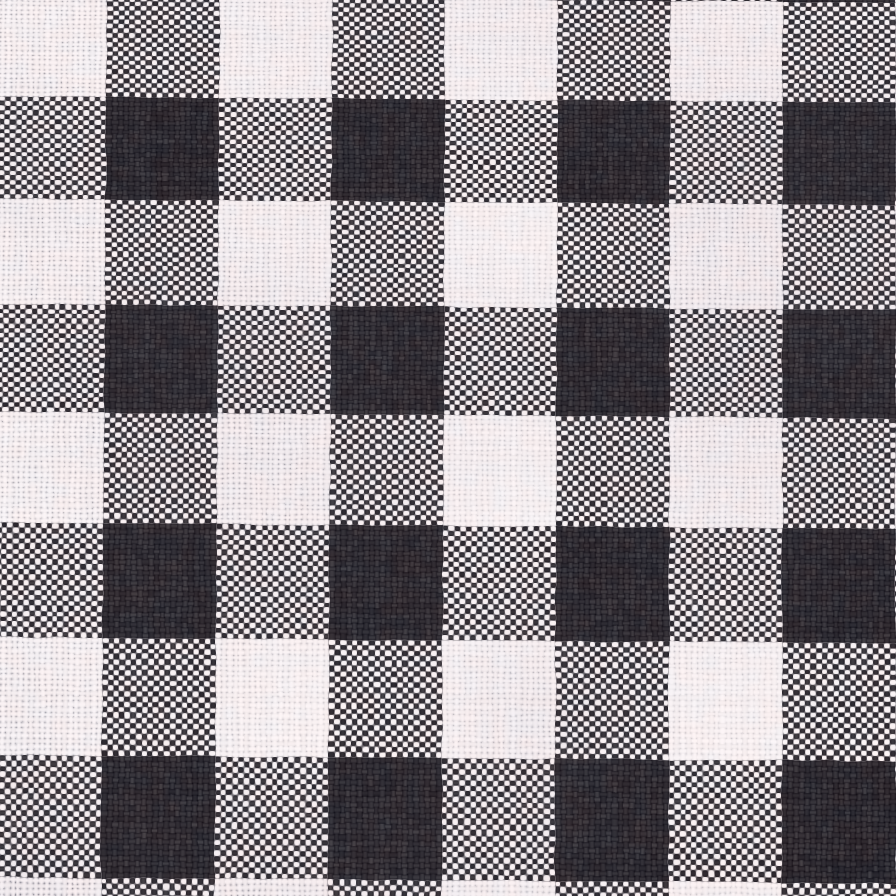
Write a Shadertoy shader that draws this texture.

```glsl
float hash(vec2 p) {
    vec3 q = fract(vec3(p.xyx) * 0.1031);
    q += dot(q, q.yzx + 33.33);
    return fract((q.x + q.y) * q.z);
}

float noise(vec2 p) {
    vec2 cell = floor(p), f = fract(p);
    f = f * f * (3.0 - 2.0 * f);
    return mix(mix(hash(cell), hash(cell + vec2(1, 0)), f.x),
               mix(hash(cell + vec2(0, 1)), hash(cell + vec2(1, 1)), f.x), f.y);
}

// 1 inside a dyed band, 0 inside a plain one; each band is one unit wide
float dyedBand(float t, float blur) {
    float inside = 0.5 - abs(mod(t + 0.5, 2.0) - 1.0);
    return smoothstep(-blur, blur, inside);
}

void mainImage(out vec4 fragColor, in vec2 fragCoord) {
    vec2 uv = fragCoord / iResolution.xy;

    // Cloth coordinates in bands: slight skew, rows tighter toward the top
    float x = uv.x + 0.008 * (0.5 - uv.y) * (1.0 - uv.x);
    float y = uv.y + 0.007 * uv.x - 0.021;
    vec2 band = vec2((x - 0.116) / 0.1262, y * (7.21 + 0.943 * y));

    // Threads, each wandering a little along its length
    vec2 count = vec2(20.0, 22.0);
    vec2 thread = band * count;
    thread += 0.35 * (vec2(noise(thread * vec2(0.9, 0.25)),
                           noise(thread * vec2(0.25, 0.9) + 71.0)) - 0.5);
    vec2 id = floor(thread);
    vec2 wave = sin(3.14159 * thread);
    float pixel = 165.0 / iResolution.y;

    // Plain weave: warp and weft alternate on top
    float soft = max(0.42, 1.5 * pixel);
    float warpOnTop = smoothstep(-soft, soft, wave.x * wave.y + 0.02);
    float blur = max(0.006, 0.6 * pixel / 20.0);
    float dyed = mix(dyedBand(thread.y / count.y, blur),
                     dyedBand(thread.x / count.x, blur), warpOnTop);

    // Yarn relief, gaps between threads and uneven fibre
    vec2 ridge = abs(wave);
    float gap = (1.0 - ridge.x) * (1.0 - ridge.y);
    float relief = mix(ridge.y, ridge.x, warpOnTop);
    float fibre = hash(id + 300.0);
    float streak = mix(hash(vec2(id.y + 50.0, 7.0)), hash(vec2(id.x + 50.0, 3.0)), warpOnTop);
    float cloud = noise(uv * 5.0 + 12.0);
    float looseness = 0.5 + 0.7 * cloud + 0.5 * smoothstep(0.5, 0.0, uv.x);

    vec3 plain = mix(vec3(0.97, 0.945, 0.95), vec3(0.93, 0.895, 0.91), 0.6 * cloud);
    plain += 0.025 * (relief - 0.6) + 0.025 * (streak - 0.5);
    plain -= vec3(0.24, 0.23, 0.21) * gap * looseness * (0.5 + 0.6 * fibre);

    vec3 ink = mix(vec3(0.135, 0.12, 0.15), vec3(0.265, 0.25, 0.27), relief * (0.4 + 0.6 * fibre));
    ink += 0.03 * (streak - 0.5) + 0.02 * (cloud - 0.5) - 0.05 * gap;

    // Faint warm and cool tints on the fine fibres
    vec3 color = mix(plain, ink, dyed);
    color += vec3(0.02, -0.005, -0.015) * (noise(thread * 0.4 + 19.0) - 0.5);
    fragColor = vec4(clamp(color, 0.0, 1.0), 1.0);
}
```
